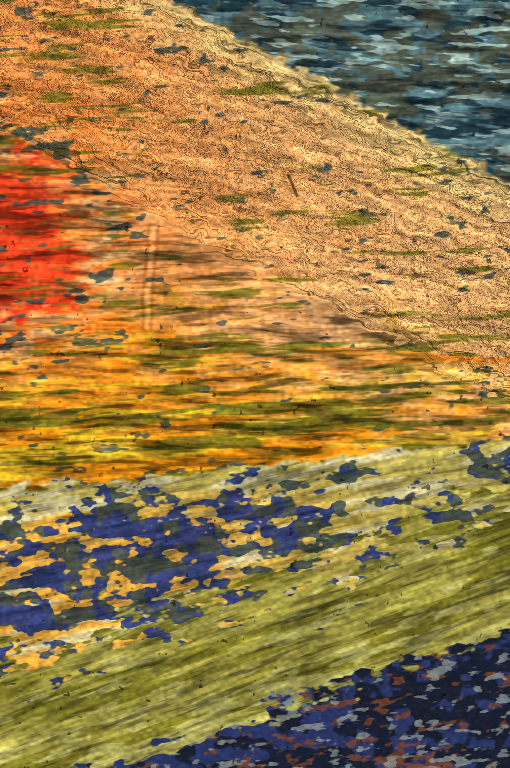
A Shadertoy shader for this texture:

```glsl
// Weathered paint: a peach hill under a teal sky, a red glow at the left, a golden
// field, a blue-speckled slope, an olive slope and a dark blue corner.
// Slanted boundaries stack the layers; stretched noise makes bristle marks and flakes.

float hash(vec2 p) {
    vec3 q = fract(vec3(p.xyx) * 0.1031);
    q += dot(q, q.yzx + 33.33);
    return fract((q.x + q.y) * q.z);
}

float noise(vec2 p) {
    vec2 i = floor(p), f = fract(p);
    f = f * f * (3.0 - 2.0 * f);
    return mix(mix(hash(i), hash(i + vec2(1, 0)), f.x),
               mix(hash(i + vec2(0, 1)), hash(i + vec2(1, 1)), f.x), f.y);
}

float fbm(vec2 p) {
    float sum = 0.0, amp = 0.55;
    for (int i = 0; i < 3; i++) {
        sum += amp * noise(p);
        p = mat2(1.98, 0.12, -0.12, 1.98) * p + 17.3;
        amp *= 0.54;
    }
    return sum;
}

// Noise drawn out along a direction of the given slope, slightly wavering
float bristle(vec2 p, float slope, vec2 scale) {
    float waver = 0.007 * noise(p * vec2(13, 18));
    return fbm(vec2(p.x, p.y - slope * p.x + waver) * scale);
}

// Brightness of combed paint: soft tone, thin dark furrows and thin lit crests
float combed(vec2 p, float slope, float depth) {
    float tone = bristle(p, slope, vec2(15, 110)) - 0.5;
    float line = bristle(p + 11.0, slope, vec2(20, 150));
    return 1.0 + depth * (0.9 * tone - 0.5 * smoothstep(0.54, 0.74, line) + 0.3 * smoothstep(0.46, 0.28, line));
}

float segment(vec2 p, vec2 a, vec2 b) {
    vec2 d = b - a;
    return length(p - a - d * clamp(dot(p - a, d) / dot(d, d), 0.0, 1.0));
}

// Flakes appear where noise n rises above a level
float flakes(float n, float level) { return smoothstep(level - 0.05, level + 0.05, n); }

vec3 skyPaint(vec2 p) {
    vec3 c = mix(vec3(0.12, 0.20, 0.23), vec3(0.29, 0.40, 0.42), flakes(bristle(p, -0.05, vec2(20, 90)), 0.46));
    c = mix(c, vec3(0.29, 0.29, 0.22), 0.75 * flakes(0.5 * fbm(p * 18.0 + 5.0) + 0.5 * fbm(p * vec2(55, 90)), 0.54));
    c = mix(c, vec3(0.54, 0.63, 0.60), 0.8 * flakes(bristle(p + 3.0, -0.05, vec2(30, 140)), 0.63));
    return c * combed(p, -0.05, 0.7);
}

vec3 hillPaint(vec2 p, float ridge) {
    float wobble = fbm(p * 7.0), fine = fbm(p * vec2(45, 110)) - 0.5;
    float slope = -0.25 * smoothstep(0.3, 0.0, ridge);
    vec3 peach = mix(vec3(0.84, 0.51, 0.26), vec3(0.84, 0.62, 0.39), smoothstep(0.1, 0.65, p.x + 0.2 * wobble + 0.3 * fine));
    vec3 gold = mix(vec3(0.83, 0.51, 0.08), vec3(0.80, 0.64, 0.14), flakes(bristle(p, 0.08, vec2(9, 80)), 0.5));
    vec3 c = mix(gold, peach, smoothstep(0.46, 0.68, p.y + 0.16 * p.x + 0.14 * (wobble - 0.5) + 0.22 * fine));
    c = mix(c, vec3(0.78, 0.69, 0.44), 0.85 * smoothstep(0.10, 0.0, ridge + 0.05 * (wobble - 0.5) + 0.08 * fine));

    // Red glow in an orange halo, with chipped paint along its rim
    float glow = length((p - vec2(-0.01, 0.685)) / vec2(0.12, 0.14)) + 0.7 * (wobble - 0.5) + 1.1 * fine;
    c = mix(c, vec3(0.92, 0.44, 0.13), 0.7 * smoothstep(1.8, 0.8, glow));
    c = mix(c, vec3(0.85, 0.23, 0.11), smoothstep(1.1, 0.6, glow));
    float rim = exp(-pow((length((p - vec2(0.0, 0.69)) / vec2(0.13, 0.12)) - 1.1) / 0.32, 2.0));
    c = mix(c, vec3(0.76, 0.62, 0.44), 0.7 * rim * flakes(bristle(p + 9.0, 0.1, vec2(35, 95)), 0.54));
    c = mix(c, vec3(0.22, 0.27, 0.26), 0.85 * flakes(bristle(p + 2.0, 0.05, vec2(38, 100)) + 0.15 * rim, 0.74));

    // Thin streaks of green undercoat, strongest in the golden field
    float field = exp(-pow((p.y - 0.45 - 0.05 * p.x) / 0.06, 2.0));
    float under = 0.35 * fbm(p * vec2(9, 26)) + 0.65 * bristle(p + 6.0, 0.05, vec2(13, 120));
    c = mix(c, vec3(0.36, 0.36, 0.09), 0.8 * flakes(under + 0.13 * field, 0.66));
    c = mix(c, vec3(0.50, 0.38, 0.16), 0.5 * flakes(bristle(p + 21.0, slope, vec2(24, 130)), 0.66));

    // Long curved brush scratches
    for (float i = 0.0; i < 6.0; i++) {
        float y = 0.45 + 0.016 * i + (0.23 - 0.025 * i) * p.x - 0.16 * p.x * p.x;
        float line = smoothstep(0.003, 0.0005, abs(p.y - y)) * smoothstep(0.4, 0.7, noise(vec2(p.x * 14.0, i * 7.0)));
        c = mix(c, vec3(0.90, 0.49, 0.13), 0.7 * line);
    }

    // Faint raised seam and a small dark crack
    vec2 bent = p + 0.02 * (wobble - 0.5);
    float seam = segment(bent, vec2(0.197, 0.70), vec2(0.188, 0.57));
    c += 0.08 * smoothstep(0.005, 0.0, seam) - 0.08 * smoothstep(0.004, 0.0, abs(seam - 0.006));
    c *= 1.0 - 0.55 * smoothstep(0.003, 0.001, segment(bent, vec2(0.374, 0.77), vec2(0.381, 0.74)));
    return c * combed(p, slope, 0.75);
}

vec3 speckledPaint(vec2 p, float depth) {
    float left = smoothstep(0.6, 0.1, p.x);
    vec3 c = mix(vec3(0.68, 0.62, 0.31), vec3(0.82, 0.60, 0.23), left * smoothstep(0.02, 0.06, depth));
    c = mix(c, vec3(0.74, 0.71, 0.54), 0.85 * flakes(bristle(p, 0.22, vec2(16, 100)) + 0.16 * smoothstep(0.04, 0.0, depth), 0.61));
    float chips = 0.3 * fbm(p * vec2(16, 30)) + 0.4 * fbm(p * vec2(52, 75)) + 0.3 * bristle(p + 4.0, 0.2, vec2(22, 85));
    float cover = 0.075 * smoothstep(0.0, 0.04, depth) + 0.012 * left;
    vec3 blue = mix(vec3(0.24, 0.28, 0.27), vec3(0.15, 0.20, 0.42), flakes(fbm(p * 45.0 + 8.0) + 0.08 * left, 0.54));
    c = mix(c, blue, 0.92 * smoothstep(0.565, 0.605, chips + cover));
    return c * combed(p, 0.22, 0.5);
}

vec3 olivePaint(vec2 p, float aboveSea) {
    vec3 c = mix(vec3(0.44, 0.42, 0.14), vec3(0.57, 0.54, 0.24), flakes(bristle(p, 0.34, vec2(9, 75)), 0.52));
    c = mix(c, vec3(0.66, 0.64, 0.39), 0.65 * flakes(bristle(p, 0.3, vec2(22, 90)) + 0.2 * smoothstep(0.06, 0.0, aboveSea), 0.67));
    return c * combed(p + 7.0, 0.34, 0.6);
}

vec3 seaPaint(vec2 p) {
    vec3 c = mix(vec3(0.10, 0.12, 0.18), vec3(0.16, 0.20, 0.37), flakes(fbm(p * vec2(38, 60)), 0.53));
    c = mix(c, vec3(0.45, 0.25, 0.17), 0.8 * flakes(bristle(p, 0.2, vec2(50, 95)), 0.67));
    return mix(c, vec3(0.52, 0.55, 0.53), 0.75 * flakes(bristle(p + 5.0, 0.1, vec2(55, 120)), 0.66));
}

void mainImage(out vec4 fragColor, in vec2 fragCoord) {
    vec2 p = fragCoord / iResolution.y;
    float rough = fbm(p * vec2(45, 80)) - 0.5;
    float streaky = bristle(p + 15.0, 0.25, vec2(24, 85)) - 0.5;

    // Signed heights relative to the slanted boundaries
    float ridge = 0.995 - 0.54 * (p.x - 0.235) - p.y + 0.035 * rough;
    float fieldEdge = p.y - 0.362 - 0.10 * p.x + 0.03 * rough;
    float slopeEdge = p.y - 0.122 - 0.34 * p.x + 0.13 * rough + 0.16 * streaky;
    float seaEdge = p.y - 0.34 * (p.x - 0.13) + 0.05 * rough + 0.05 * streaky;

    vec3 c = mix(seaPaint(p), olivePaint(p, seaEdge), smoothstep(-0.004, 0.004, seaEdge));
    c = mix(c, speckledPaint(p, -fieldEdge), smoothstep(-0.008, 0.008, slopeEdge));
    c = mix(c, hillPaint(p, ridge), smoothstep(-0.004, 0.004, fieldEdge));
    c = mix(skyPaint(p), c, smoothstep(-0.005, 0.005, ridge));

    // Grain and small pits over the whole surface
    c *= 0.86 + 0.28 * noise(p * vec2(190, 260));
    c *= 1.0 - 0.5 * flakes(fbm(p * 115.0 + 31.0), 0.83);
    fragColor = vec4(clamp(c * 1.05, 0.0, 1.0), 1.0);
}
```
